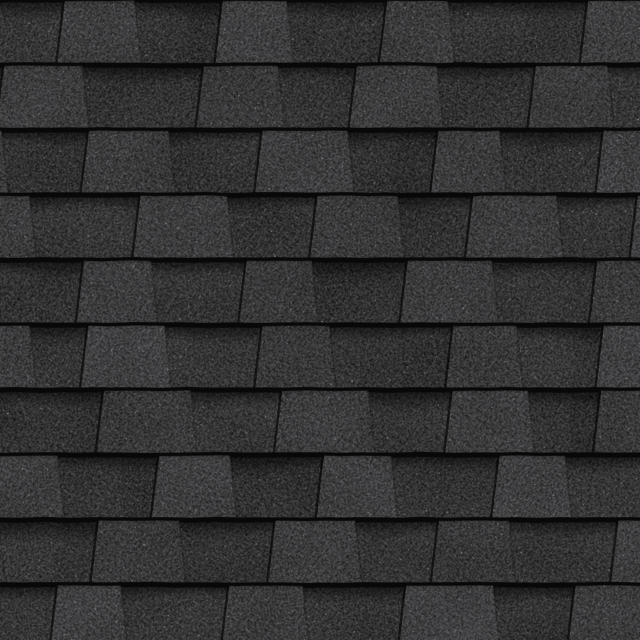
Reproduce this texture procedurally as a three.js fragment shader.

```glsl
varying vec2 vUv;

float hash(vec2 p) {
  vec3 q = fract(vec3(p.xyx) * vec3(0.1031, 0.1030, 0.0973));
  q += dot(q, q.yzx + 33.33);
  return fract((q.x + q.y) * q.z);
}

vec2 gradient(vec2 cell) {
  float angle = 6.2832 * hash(cell);
  return vec2(cos(angle), sin(angle));
}

float gradientNoise(vec2 p) {
  vec2 i = floor(p), f = fract(p);
  vec2 u = f * f * f * (f * (f * 6.0 - 15.0) + 10.0);
  vec2 e = vec2(0.0, 1.0);
  float low = mix(dot(gradient(i), f), dot(gradient(i + e.yx), f - e.yx), u.x);
  float high = mix(dot(gradient(i + e.xy), f - e.xy), dot(gradient(i + 1.0), f - 1.0), u.x);
  return mix(low, high, u.y);
}

void main() {
  // Courses run downward, with slightly uneven butt edges
  float wobble = 0.016 * gradientNoise(vUv * vec2(22.0, 5.0) + 40.0);
  float v = (1.0 - vUv.y) * 9.85 + 0.025 + wobble;
  float row = floor(v);
  float depth = fract(v);

  // One flared tab per cell, shifted at random in each course
  float x = vUv.x / 0.268 + 0.95 * hash(vec2(row + 3.0, 17.0)) + 10.0;
  vec2 id = vec2(floor(x), row);
  float along = fract(x);
  float left = 0.10 + 0.25 * hash(id + 5.0);
  float right = left + 0.35 + 0.16 * hash(id + 31.0) + 0.04 * depth;
  left -= 0.045 * depth;
  float tab = smoothstep(-0.004, 0.004, along - left) * smoothstep(-0.004, 0.004, right - along);

  // Recessed strips between tabs, some split into two tones
  float beforeTab = step(along, 0.5 * (left + right));
  vec2 gapId = id - vec2(beforeTab, 0.0);
  float gapSplit = step(0.6, hash(gapId + 73.0)) * beforeTab;
  float gapTone = 0.198 + 0.026 * (hash(gapId + 11.0) - 0.5) - 0.016 * gapSplit;
  float tabTone = 0.234 + 0.032 * (hash(id + 47.0) - 0.5);
  float tone = mix(gapTone, tabTone, tab);

  // Weathered patches
  tone += 0.028 * gradientNoise(vUv * vec2(9.0, 13.0));
  tone += 0.014 * gradientNoise(vUv * 34.0 + 8.0);

  // Mineral granules and pale flecks
  vec2 grainUv = mat2(0.8, 0.6, -0.6, 0.8) * vUv;
  tone += 0.135 * gradientNoise(grainUv * 285.0);
  tone += 0.065 * gradientNoise(grainUv * 150.0 + 60.0);
  tone += 0.15 * smoothstep(0.32, 0.62, gradientNoise(grainUv * 215.0 + 130.0));

  // Soft shadow under the course above, deeper over recessed strips
  float reach = 0.34 + 0.2 * gradientNoise(vec2(vUv.x * 8.0, row + 0.5));
  float gapShade = mix(0.45, 1.0, smoothstep(0.0, reach, depth));
  float tabShade = mix(0.8, 1.0, smoothstep(0.0, 0.12, depth));
  tone *= mix(gapShade, tabShade, tab);

  // Slanted side edges: dark on the left, faint on the right
  float leftLine = 1.0 - smoothstep(0.003, 0.011, abs(along - left + 0.004));
  float rightLine = 1.0 - smoothstep(0.002, 0.010, abs(along - right));
  tone *= 1.0 - 0.62 * leftLine - 0.18 * rightLine;

  // Black gap along the butt edge
  float thickness = mix(0.052, 0.026, tab);
  float lit = smoothstep(thickness, thickness + 0.028, depth);
  lit *= 1.0 - smoothstep(0.975, 1.0, depth);
  tone = mix(0.03, max(tone, 0.03), lit);

  gl_FragColor = vec4(tone * vec3(0.99, 0.995, 1.015), 1.0);
}
```
